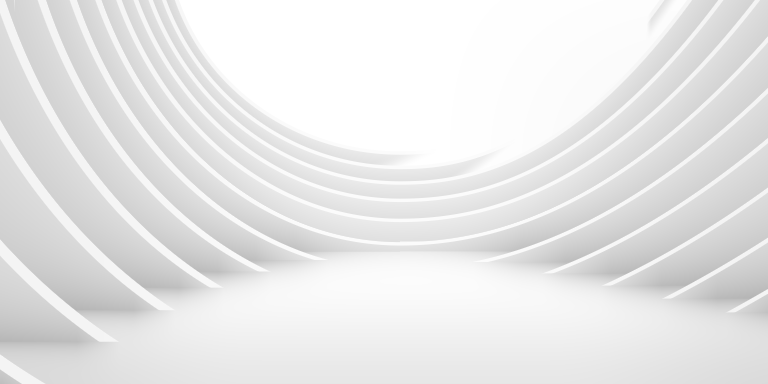
Write a Shadertoy shader that draws this background.

```glsl
// White hall of nested curved ribs that sweep around a bright opening above a pale floor.

const vec2  GRID       = vec2(768.0, 384.0); // layout units across the canvas, y runs down
const float AXIS_X     = 400.0;              // lowest point of every rib
const float RIGHT_SPAN = 368.0;              // axis to right border
const int   RIBS       = 12;
const float HORIZON    = 248.0;
const float FACE_MID   = 0.925;
const float FACE_SIDE  = 0.875;
const float FACE_FADE  = 0.05;               // darkening towards the next rib
const float CONTACT    = 0.12;               // darkening where a face meets the floor
const vec3  RIM_MID      = vec3(0.985);
const vec3  RIM_SIDE     = vec3(0.955);
const vec3  SHADOW_COLOR = vec3(0.69);
const vec3  SKY_COLOR    = vec3(1.0);
const vec3  SKY_SHADE    = vec3(0.97);
const vec3  FLOOR_FAR    = vec3(0.995);
const vec3  FLOOR_NEAR   = vec3(0.90);

// Height of rib k at x: an ellipse on the left, a power curve on the right.
float ribCurve(float k, float x) {
    float lowest = 153.0 + k * (14.11 + 0.222 * k + 0.111 * k * k);
    float dx = x - AXIS_X;
    if (dx < 0.0) {
        float centerY = -70.0 - 18.75 * k;
        float radiusX = 233.5 + 15.5 * k + 314.0 * exp(0.49 * (k - 11.0));
        float u = dx / radiusX;
        return centerY + (lowest - centerY) * sqrt(max(1.0 - u * u, 0.0));
    }
    float j = k - 2.0;
    float rise = 308.0 - 42.0 * j + 2.6 * j * j;
    return lowest - rise * pow(dx / RIGHT_SPAN, 2.2 - 0.0065 * k * k);
}

// Height at which the face of rib k stands on the floor.
float ribFoot(float k, float x) {
    float j = k - 6.0;
    return x < AXIS_X ? 260.0 + 29.0 * (exp(0.335 * j) - 1.0)
                      : 262.0 + 11.0 * j + 0.4 * j * j;
}

// The two innermost ribs end in slanted tips; the second reappears at the upper right.
float ribPresence(float k, float x, float below) {
    if (k > 1.5) return 1.0;
    float tip = k < 0.5 ? 443.0 : 524.0;
    float taper = 1.0 - smoothstep(-45.0, 0.0, x + 2.5 * max(below, 0.0) - tip);
    float wedge = smoothstep(646.0, 652.0, x) * (1.0 - smoothstep(0.0, 24.0, below));
    return taper + wedge * step(0.5, k);
}

float coverage(float signedDistance, float pixel) {
    return clamp(signedDistance / pixel + 0.5, 0.0, 1.0);
}

vec3 background(vec2 p, float pixel) {
    vec3 sky = mix(SKY_COLOR, SKY_SHADE,
                   smoothstep(400.0, 720.0, p.x) * smoothstep(-80.0, 150.0, p.y));
    float depth = smoothstep(265.0, 400.0, p.y);
    vec3 ground = mix(FLOOR_FAR, FLOOR_NEAR, depth);
    ground -= 0.05 * smoothstep(150.0, 400.0, abs(p.x - AXIS_X));
    return mix(sky, ground, coverage(p.y - HORIZON, pixel));
}

vec3 drawRib(vec3 color, float k, vec2 p, float pixel) {
    float curve = ribCurve(k, p.x);
    float slope = ribCurve(k, p.x + 0.5) - ribCurve(k, p.x - 0.5);
    float below = p.y - curve;
    float foot = ribFoot(k, p.x);
    float side = smoothstep(40.0, 370.0, abs(p.x - AXIS_X));
    float leftSide = smoothstep(0.0, 300.0, AXIS_X - p.x);

    // The rim straddles the inner ribs and lies wholly inside the outer ones
    float rimWidth = 3.4 + 0.068 * k * k * leftSide + 0.8 * side;
    float overhang = mix(0.5, 0.0, smoothstep(3.0, 7.0, k)) * rimWidth;
    float dist = below / sqrt(1.0 + slope * slope) + overhang;
    float inside = coverage(dist, pixel) * ribPresence(k, p.x, below);

    // Soft shadow on the floor
    float grounded = step(4.5, k) * clamp((foot - curve) / 30.0, 0.0, 1.0);
    float shadow = grounded * exp(-max(p.y - foot, 0.0) / 11.0);
    color = mix(color, SHADOW_COLOR, 0.75 * shadow * inside);

    // Shaded face with a bright rim
    float gap = max(ribCurve(k + 1.0, p.x) - curve, 1.0);
    float across = clamp(below / gap, 0.0, 1.0);
    float shade = mix(FACE_MID, FACE_SIDE, side) - FACE_FADE * across;
    shade -= CONTACT * grounded * exp(-max(foot - p.y, 0.0) / 32.0);
    vec3 rim = mix(RIM_MID, RIM_SIDE, side);
    vec3 face = mix(rim, vec3(shade), coverage(dist - rimWidth, pixel));
    return mix(color, face, inside * coverage(foot - p.y, pixel));
}

void mainImage(out vec4 fragColor, in vec2 fragCoord) {
    vec2 uv = fragCoord / iResolution.xy;
    vec2 p = vec2(uv.x, 1.0 - uv.y) * GRID;
    float pixel = GRID.y / iResolution.y;

    // Far ribs first, so that nearer ones cover them
    vec3 color = background(p, pixel);
    for (int i = 0; i < RIBS; i++) {
        color = drawRib(color, float(i), p, pixel);
    }
    fragColor = vec4(clamp(color, 0.0, 1.0), 1.0);
}
```
